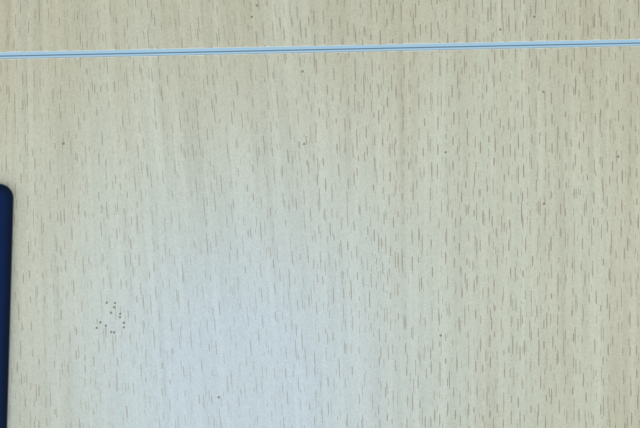
Reproduce this texture procedurally as a Shadertoy shader.

```glsl
// Pale beech board with short pore flecks, a blue-grey seam and a dark rounded edge at the left.

const vec3 BEECH = vec3(0.765, 0.785, 0.715);
const vec3 TAN   = vec3(0.715, 0.705, 0.615);
const vec3 SHEEN = vec3(0.765, 0.825, 0.850);
const vec3 PORE  = vec3(0.560, 0.530, 0.480);
const vec3 SEAM  = vec3(0.640, 0.780, 0.870);
const vec3 NAVY  = vec3(0.075, 0.115, 0.190);

float hash(vec2 p) {
    vec3 q = fract(vec3(p.xyx) * 0.1031);
    q += dot(q, q.yzx + 33.33);
    return fract((q.x + q.y) * q.z);
}

float noise(vec2 p) {
    vec2 i = floor(p), f = fract(p);
    f = f * f * (3.0 - 2.0 * f);
    return mix(mix(hash(i), hash(i + vec2(1, 0)), f.x),
               mix(hash(i + vec2(0, 1)), hash(i + vec2(1, 1)), f.x), f.y);
}

float fbm(vec2 p) {
    float sum = 0.0, amp = 0.5;
    for (int i = 0; i < 4; i++) {
        sum += amp * noise(p);
        p = p * 2.03 + 17.0;
        amp *= 0.5;
    }
    return sum;
}

// One tapered upright dash per cell; each column is shifted by its own amount.
float flecks(vec2 p, vec2 cell, float width, float density, float seed, float blur) {
    vec2 q = p / cell;
    float column = floor(q.x);
    q.y += hash(vec2(column, seed)) * 9.0;
    vec2 id = vec2(column, floor(q.y)) + seed;
    vec2 local = (fract(q) - 0.5) * cell;
    local.x -= (hash(id + 3.1) - 0.5) * cell.x * 0.5;
    local.y -= (hash(id + 7.7) - 0.5) * cell.y * 0.25;
    float halfLength = cell.y * mix(0.14, 0.36, hash(id + 5.3));
    float along = abs(local.y) / halfLength;
    float halfWidth = width * sqrt(max(1.0 - along * along, 0.0));
    float dash = 1.0 - smoothstep(-blur, blur, abs(local.x) - halfWidth);
    dash *= 1.0 - smoothstep(0.7, 1.0, along);
    return dash * step(hash(id + 1.9), density) * mix(0.45, 1.0, hash(id + 9.2));
}

float roundedBox(vec2 p, vec2 halfSize, float radius) {
    vec2 d = abs(p) - halfSize + radius;
    return length(max(d, 0.0)) + min(max(d.x, d.y), 0.0) - radius;
}

float line(float d, float halfWidth, float blur) {
    return 1.0 - smoothstep(halfWidth - blur, halfWidth + blur, abs(d));
}

vec3 wood(vec2 p, float blur) {
    // Grain leans in the left half and straightens to the right.
    float lean = 0.08 * (1.0 - smoothstep(0.55, 1.05, p.x)) * smoothstep(0.0, 0.4, p.x);
    vec2 g = vec2(p.x + lean * (p.y - 0.5) + 0.008 * noise(p * vec2(3.0, 2.0)), p.y);

    // Broad light: cool sheen low in the middle, tan towards the top and sides.
    vec2 s = (p - vec2(0.56, 0.08)) / vec2(0.52, 0.60);
    float sheen = exp(-1.5 * dot(s, s));
    float warm = 0.35 * smoothstep(0.45, 1.0, p.y) + 0.25 * smoothstep(0.85, 1.25, p.x)
               + 0.30 * (1.0 - smoothstep(0.0, 0.25, p.x));
    float bands = fbm(g * vec2(13.0, 0.8));
    float streaks = fbm(g * vec2(75.0, 3.0) + 40.0);
    vec3 color = mix(BEECH, TAN, clamp(warm + 1.3 * (bands - 0.47), 0.0, 1.0));
    color = mix(color, SHEEN, clamp(1.15 * sheen, 0.0, 1.0));
    color += 0.09 * (streaks - 0.47) * (1.0 - 0.5 * sheen);

    // Pores are denser and stronger to the right.
    float right = smoothstep(0.5, 1.0, p.x);
    float density = mix(0.58, 0.78, right);
    float pores = flecks(g, vec2(0.0165, 0.058), 0.0017, density, 11.0, blur);
    pores = max(pores, flecks(g + 0.007, vec2(0.0210, 0.082), 0.0015, density, 47.0, blur));
    pores = max(pores, 0.6 * flecks(g + 0.003, vec2(0.0110, 0.037), 0.0011, 0.5, 83.0, blur));
    color = mix(color, PORE, pores * mix(0.48, 0.62, right) * (1.0 - 0.35 * sheen));

    // Fine surface tooth.
    return color + 0.035 * (noise(p * 260.0) - 0.5);
}

// Small dirt specks scattered around a centre.
float specks(vec2 p, vec2 center, float spread, float blur) {
    vec2 q = p / 0.011;
    vec2 id = floor(q);
    vec2 offset = vec2(hash(id + 2.0), hash(id + 6.0)) - 0.5;
    float d = length(fract(q) - 0.5 - 0.5 * offset) * 0.011;
    float near = 1.0 - smoothstep(0.3 * spread, spread, length(p - center));
    return (1.0 - smoothstep(0.0012, 0.0012 + 2.0 * blur, d)) * step(hash(id), 0.4 * near);
}

void mainImage(out vec4 fragColor, in vec2 fragCoord) {
    vec2 p = fragCoord / iResolution.y;
    float blur = max(0.0011, 0.7 / iResolution.y);
    vec3 color = wood(p, blur);
    color = mix(color, PORE * 0.8, 0.6 * specks(p, vec2(0.255, 0.25), 0.06, blur));

    // Seam: pale chipped rim, blue strip and a thin dark groove.
    float seam = p.y - (0.870 + 0.0205 * p.x);
    float chip = 0.003 * noise(vec2(p.x * 110.0, 4.0));
    color = mix(color, SHEEN * 1.04, 0.65 * line(seam, 0.0075 + chip, blur));
    color = mix(color, SEAM, line(seam, 0.0068, blur));
    color = mix(color, vec3(0.40, 0.51, 0.59), 0.85 * line(seam + 0.0012, 0.0015, blur));
    color = mix(color, vec3(0.50, 0.58, 0.62), 0.55 * line(seam + 0.0072, 0.0008, blur));

    // Dark edge with a rounded top, narrowing downwards, and its soft shadow.
    vec2 e = p - vec2(-0.07 - 0.016 * (1.0 - p.y / 0.57), 0.17);
    float edge = roundedBox(e, vec2(0.102, 0.40), 0.035);
    color *= 1.0 - 0.28 * exp(-max(edge, 0.0) / 0.010);
    vec3 body = NAVY + vec3(0.0, 0.03, 0.10) * smoothstep(0.006, 0.022, -edge);
    color = mix(color, body, 1.0 - smoothstep(-0.003, 0.003, edge));

    fragColor = vec4(clamp(color, 0.0, 1.0), 1.0);
}
```
